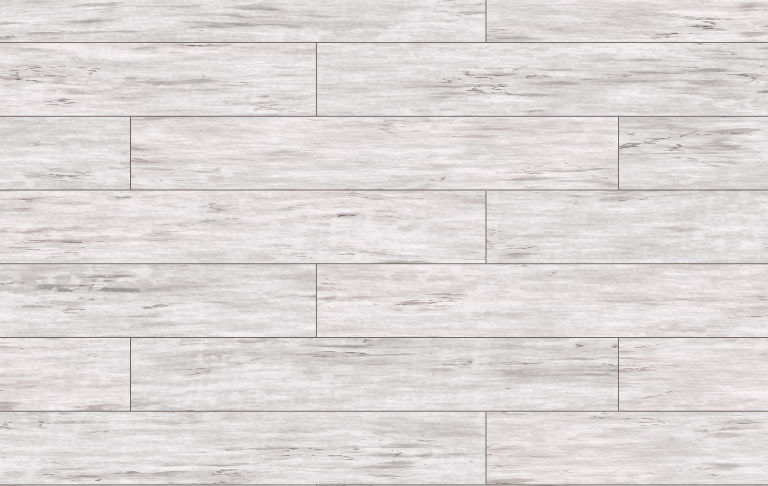
Give the GLSL for this texture, as a Shadertoy shader.

```glsl
// Whitewashed wood floor: long planks in staggered rows, split by thin dark seams.
// Each plank gets its own patch of stretched noise for grain, plus hairline cracks,
// smoky streaks and white scrapes; alternate planks lean pink or grey.

float hash(vec2 p) {
    return fract(sin(dot(p, vec2(127.1, 311.7))) * 43758.5);
}

float noise(vec2 p) {
    vec2 i = floor(p), f = fract(p);
    f = f * f * (3.0 - 2.0 * f);
    return mix(mix(hash(i), hash(i + vec2(1, 0)), f.x),
               mix(hash(i + vec2(0, 1)), hash(i + vec2(1, 1)), f.x), f.y);
}

float fbm(vec2 p) {
    float sum = 0.0, amp = 0.52;
    for (int i = 0; i < 5; i++) {
        sum += amp * noise(p);
        p = p * 2.03 + vec2(3.7, 8.1);
        amp *= 0.5;
    }
    return sum;
}

vec3 wood(vec2 p, vec2 plank) {
    float grey = mod(plank.x + plank.y, 2.0);
    float seed = hash(plank + 4.3);
    vec2 q = p + 9.0 * vec2(seed, hash(plank + 7.9));

    // Bend the grain gently along the plank
    q.y += 0.025 * (fbm(q * vec2(2.5, 6.0)) - 0.5);

    // Bands, streaks and fine fibres
    float tone = 0.86 - 0.015 * grey;
    tone += 0.12 * (fbm(q * vec2(2.4, 24.0)) - 0.5);
    tone += 0.54 * (fbm(q * vec2(7.0, 90.0) + 5.0) - 0.5);
    tone += 0.2 * (noise(q * vec2(32.0, 270.0)) - 0.5);
    tone += 0.16 * (noise(q * vec2(150.0, 300.0)) - 0.5);

    // Smoky stains, stronger on grey planks
    float stain = smoothstep(0.52, 0.8, fbm(q * vec2(2.2, 22.0) + 21.0));
    tone -= stain * (0.07 + 0.1 * grey);

    // Darker streaks gathered in patches
    float patches = smoothstep(0.42, 0.7, fbm(q * vec2(4.0, 24.0) + 43.0));
    tone -= 0.5 * patches * smoothstep(0.52, 0.75, fbm(q * vec2(9.0, 120.0) + 15.0));

    // Hairline cracks that follow the grain
    float ridge = abs(fbm(q * vec2(7.0, 65.0) + 31.0) - 0.5);
    float broken = smoothstep(0.5, 0.64, fbm(q * vec2(14.0, 50.0) + 83.0));
    tone -= 0.8 * broken * patches * (1.0 - smoothstep(0.0, 0.03, ridge));

    // Flaky white scrapes
    float scrape = smoothstep(0.5, 0.64, fbm(q * vec2(42.0, 120.0) + 57.0));
    scrape *= smoothstep(0.45, 0.75, noise(q * vec2(6.0, 28.0) + 63.0));
    tone = mix(tone, 1.06, 0.55 * scrape);

    vec3 color = mix(vec3(0.61, 0.58, 0.56), vec3(0.935, 0.922, 0.928), clamp(tone, -0.5, 1.06));

    // Faint blush on warm planks, cool cast on grey ones
    float blush = smoothstep(0.35, 0.7, fbm(q * vec2(3.0, 22.0) + 71.0));
    return color + mix(vec3(0.009, -0.004, -0.002) * blush, vec3(-0.002, 0.0, 0.0), grey);
}

void mainImage(out vec4 fragColor, in vec2 fragCoord) {
    vec2 p = fragCoord / iResolution.y;
    float pixel = 1.0 / iResolution.y;

    // Plank grid: three joint positions cycle up the rows
    vec2 size = vec2(1.004, 0.1517);
    float row = floor((p.y - 0.0022) / size.y);
    float joint = vec3(1.0, 0.2685, 0.651)[int(mod(row, 3.0))];
    vec2 cell = (p - vec2(joint, 0.0022)) / size;
    vec2 edge = (0.5 - abs(fract(cell) - 0.5)) * size;

    vec3 color = wood(p, floor(cell));

    // Dark seam, at least partly covering the pixels it crosses
    float gap = min(edge.x, edge.y);
    float seam = clamp((0.0009 - gap) / pixel + 0.5, 0.0, 1.0);
    color = mix(color, vec3(0.4, 0.355, 0.33), seam * 0.95);

    fragColor = vec4(color, 1.0);
}
```
